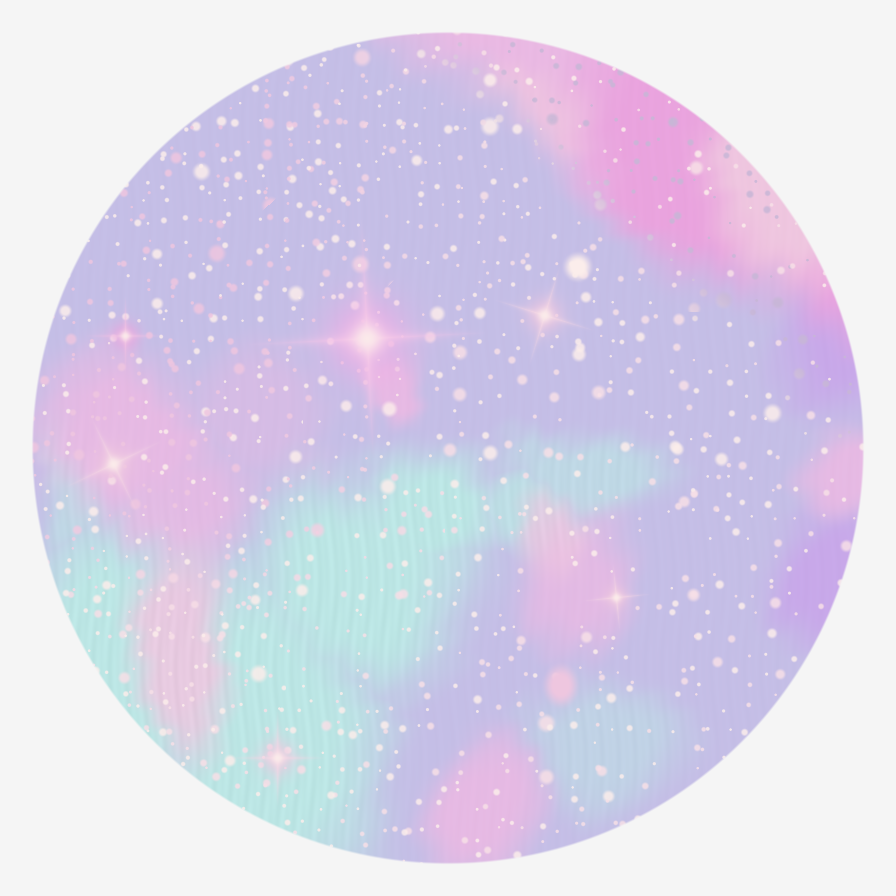
Reproduce this background procedurally as a WebGL 1 fragment shader.

```glsl
precision highp float;
// A pastel nebula inside a disc on pale paper: soft warped ellipses give the
// clouds, jittered cells give the scattered dots, and thin crossed falloffs
// give the sparkling stars. Coordinates run from 0 to 1, origin lower left.

uniform vec2 u_resolution;

const vec3 PAPER = vec3(0.96);
const vec3 LAVENDER = vec3(0.770, 0.745, 0.902);
const vec3 MINT = vec3(0.735, 0.900, 0.895);
const vec3 PINK = vec3(0.915, 0.725, 0.890);
const vec3 HOT_PINK = vec3(0.915, 0.640, 0.870);
const vec3 BLUSH = vec3(0.935, 0.775, 0.875);
const vec3 VIOLET = vec3(0.785, 0.650, 0.915);
const vec3 CREAM = vec3(0.985, 0.930, 0.920);
const vec3 GREY = vec3(0.780, 0.715, 0.840);

const float DISC_RADIUS = 0.4635;
const float WARP = 0.009;
const float STREAK = 0.012;
const int DOT_LAYERS = 4;

vec2 hash2(vec2 cell) {
  vec3 h = fract(cell.xyx * vec3(0.1031, 0.1030, 0.0973));
  h += dot(h, h.yzx + 33.33);
  return fract((h.xx + h.yz) * h.zy);
}

// Layered sines that bend the cloud outlines.
vec2 warp(vec2 p) {
  vec2 w = sin(p.yx * vec2(23.0, 27.0) + vec2(1.0, 2.4));
  w += 0.6 * sin(p.yx * vec2(51.0, 47.0) + p * 19.0 + w);
  w += 0.35 * sin(p.yx * 113.0 - p * 71.0 + w * 2.0);
  return p + WARP * w;
}

// Soft ellipse: 1 in its core, 0 beyond its rim.
float cloud(vec2 p, vec2 center, vec2 radius) {
  return 1.0 - smoothstep(0.45, 1.35, length((p - center) / radius));
}

float mintMask(vec2 p) {
  float m = cloud(p, vec2(0.40, 0.35), vec2(0.135, 0.125));
  m = max(m, cloud(p, vec2(0.29, 0.17), vec2(0.145, 0.23)));
  m = max(m, cloud(p, vec2(0.13, 0.26), vec2(0.11, 0.17)));
  m = max(m, cloud(p, vec2(0.47, 0.43), vec2(0.085, 0.075)));
  m = max(m, 0.8 * cloud(p, vec2(0.585, 0.425), vec2(0.07, 0.045)));
  m = max(m, 0.65 * cloud(p, vec2(0.65, 0.475), vec2(0.10, 0.045)));
  m = max(m, 0.65 * cloud(p, vec2(0.075, 0.44), vec2(0.035, 0.08)));
  m = max(m, 0.5 * cloud(p, vec2(0.67, 0.17), vec2(0.09, 0.075)));
  m *= 1.0 - 0.8 * cloud(p, vec2(0.49, 0.15), vec2(0.065, 0.10));
  return m;
}

float pinkMask(vec2 p) {
  float m = cloud(p, vec2(0.14, 0.51), vec2(0.105, 0.10));
  m = max(m, 0.9 * cloud(p, vec2(0.19, 0.45), vec2(0.09, 0.07)));
  m = max(m, 0.5 * cloud(p, vec2(0.29, 0.53), vec2(0.08, 0.08)));
  m = max(m, 0.9 * cloud(p, vec2(0.645, 0.355), vec2(0.065, 0.085)));
  m = max(m, cloud(p, vec2(0.54, 0.09), vec2(0.065, 0.085)));
  m = max(m, cloud(p, vec2(0.945, 0.475), vec2(0.06, 0.045)));
  return max(m, cloud(p, vec2(0.45, 0.575), vec2(0.033, 0.04)));
}

vec3 nebula(vec2 p) {
  vec2 q = warp(p);
  vec3 col = LAVENDER;

  // Violet folds at the right rim, then mint and pink clouds.
  float violet = max(cloud(q, vec2(0.955, 0.63), vec2(0.085, 0.095)),
                     cloud(q, vec2(0.925, 0.365), vec2(0.065, 0.085)));
  col = mix(col, VIOLET, 0.9 * violet);
  float mint = mintMask(q);
  col = mix(col, MINT, mint);
  col = mix(col, PINK, 0.9 * pinkMask(q));
  col = mix(col, BLUSH, 0.85 * cloud(q, vec2(0.205, 0.28), vec2(0.055, 0.115)));
  col = mix(col, BLUSH, 0.6 * cloud(q, vec2(0.61, 0.40), vec2(0.04, 0.05)));

  // Diagonal band in the upper right, with a bulge towards the centre.
  float bulge = (q.x - 0.74) / 0.09;
  float side = dot(q - vec2(0.43, 0.95), vec2(0.54, 0.84));
  side += 0.06 * exp(-bulge * bulge);
  vec3 band = mix(PINK, HOT_PINK, smoothstep(0.60, 0.72, q.x));
  band = mix(band, BLUSH, cloud(q, vec2(0.87, 0.79), vec2(0.08, 0.11)));
  band = mix(band, BLUSH, 0.7 * cloud(q, vec2(0.59, 0.87), vec2(0.08, 0.05)));
  col = mix(col, band, smoothstep(-0.025, 0.055, side));

  // Fine brushed streaks, strongest in the mint.
  float streak = sin(p.x * 510.0 + 2.0 * sin(p.y * 31.0)) * sin(p.x * 173.0 + p.y * 9.0);
  return col + STREAK * streak * (0.35 + mint);
}

// One jittered dot per cell, denser at the left and the top.
vec3 addDots(vec3 col, vec2 p) {
  float density = 0.30 + 0.30 * smoothstep(0.6, 0.1, p.x) + 0.20 * smoothstep(0.6, 0.9, p.y);
  float corner = smoothstep(1.38, 1.50, p.x + p.y);
  float left = smoothstep(0.55, 0.25, p.x) * smoothstep(0.30, 0.45, p.y);
  for (int i = 0; i < DOT_LAYERS; i++) {
    float layer = float(i);
    float cells = 19.0 + 9.0 * layer;
    vec2 g = p * cells + layer * 7.3;
    vec2 id = floor(g) + layer * 53.0;
    vec2 place = hash2(id);
    vec2 kind = hash2(id + 91.7);
    float radius = mix(0.07, 0.19, kind.y * kind.y);
    float d = length(fract(g) - mix(vec2(0.22), vec2(0.78), place));
    float dotMask = (1.0 - smoothstep(radius * 0.5, radius * 1.25, d)) * step(kind.x, density);
    vec3 tint = mix(CREAM, BLUSH, step(0.5, place.x) * (0.35 + 0.65 * left));
    tint = mix(tint, GREY, corner * step(0.4, place.y));
    col = mix(col, tint, 0.85 * dotMask);
  }
  return col;
}

// Four tapering rays, a glow and a bright core.
vec3 addStar(vec3 col, vec2 p, vec2 center, float size, float tilt, vec3 glow) {
  float c = cos(tilt), s = sin(tilt);
  vec2 d = mat2(c, -s, s, c) * (p - center) / size;
  vec2 a = abs(d);
  vec2 taper = max(1.0 - a.yx, 0.0);
  vec2 rays = taper * exp(-a / (0.012 + 0.045 * taper));
  float r2 = dot(d, d);
  col = mix(col, glow, 0.85 * exp(-r2 * 9.0));
  col = mix(col, mix(glow, CREAM, 0.4), min(rays.x + rays.y, 1.0));
  return mix(col, CREAM, 0.9 * exp(-r2 * 70.0));
}

void main() {
  float side = min(u_resolution.x, u_resolution.y);
  vec2 p = (gl_FragCoord.xy - 0.5 * u_resolution) / side + 0.5;

  vec3 col = addDots(nebula(p), p);
  col = addStar(col, p, vec2(0.410, 0.622), 0.135, 0.05, HOT_PINK + 0.03);
  col = addStar(col, p, vec2(0.608, 0.648), 0.058, -0.30, BLUSH);
  col = addStar(col, p, vec2(0.310, 0.154), 0.055, 0.0, BLUSH);
  col = addStar(col, p, vec2(0.127, 0.482), 0.060, 0.45, BLUSH);
  col = addStar(col, p, vec2(0.688, 0.333), 0.038, 0.10, BLUSH);
  col = addStar(col, p, vec2(0.140, 0.625), 0.045, 0.0, HOT_PINK);
  col = mix(col, BLUSH, cloud(p, vec2(0.626, 0.235), vec2(0.017, 0.021)));
  col = mix(col, CREAM, cloud(p, vec2(0.645, 0.702), vec2(0.014)));

  float edge = 1.5 / side;
  float disc = 1.0 - smoothstep(-edge, edge, length(p - 0.5) - DISC_RADIUS);
  gl_FragColor = vec4(mix(PAPER, col, disc), 1.0);
}
```
